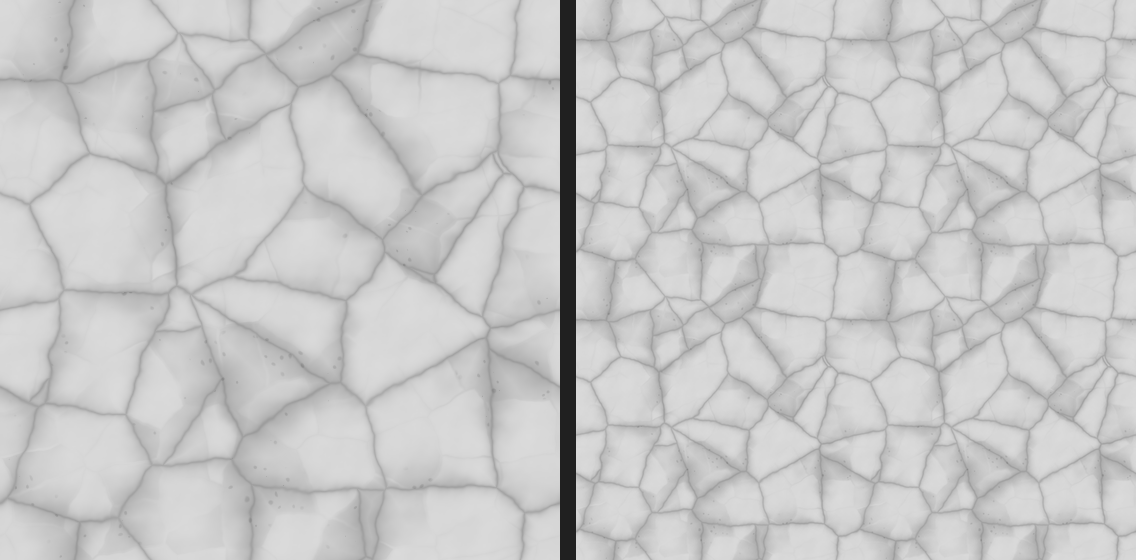
Left: one tile. Right: repeated 2 by 2.
A Shadertoy shader for this texture:

```glsl
// Pale cracked marble: irregular plates with sooty joints, faint veins and specks; tiles.

const vec2 ORIGIN = vec2(0.321, 0.705);  // shifts the layout so joints cross the border squarely
const float PLATES = 5.0;          // plates per side
const float SPLITS = 3.0;          // cells per side that split some plates into slivers
const float SPLIT_FROM = 0.72;     // plates with a higher random value are split
const float FACETS = 10.0;         // faint inner facets per side
const float SPECKS = 56.0;         // speck grid per side
const float STONE = 0.847;         // clean stone brightness
const float SOOT_DEPTH = 0.153;    // darkening at a joint
const float SOOT_NARROW = 0.008;   // reach of the soot in clean areas
const float SOOT_WIDE = 0.045;     // reach of the soot in stained areas
const float CRACK_DEPTH = 0.050;
const float CRACK_WIDTH = 0.0028;
const float VEIN_DEPTH = 0.020;
const float VEIN_WIDTH = 0.0035;
const float SPECK_DEPTH = 0.075;
const float MOTTLE = 0.0035;
const float WOBBLE = 0.0030;       // waviness of the joints
const float TAU = 6.2831853;

// Integer hash: three random values in 0..1
vec3 hash3(vec2 cell, float seed) {
    uvec3 v = uvec3(cell, seed) * 1664525u + 12345u;
    for (int i = 0; i < 2; i++) {
        v.x += v.y * v.z;
        v.y += v.z * v.x;
        v.z += v.x * v.y;
        v ^= v >> 16u;
    }
    return vec3(v & 65535u) / 65535.0;
}

// Cell index wrapped to 0..count-1, safe against rounding
vec2 wrap(vec2 cell, float count) {
    return floor(mod(cell + 0.5, count));
}

// Layered sines with whole wave counts, so the sum wraps
float waves(vec2 p, float frequency, float seed) {
    float sum = 0.0;
    float amplitude = 1.0;
    for (int i = 0; i < 14; i++) {
        vec3 r = hash3(vec2(float(i), 7.0), seed);
        vec2 k = round(frequency * vec2(cos(TAU * r.x), sin(TAU * r.x)));
        sum += amplitude * sin(TAU * fract(dot(k, p) + r.y));
        frequency *= 1.25;
        amplitude *= 0.8;
    }
    return sum;
}

// Wrapping cellular pattern: x = distance to the border, y = random value of the cell
vec2 cells(vec2 p, float count, float seed) {
    vec2 q = p * count;
    vec2 base = floor(q);
    vec2 nearest = vec2(0.0);
    vec2 toNearest = vec2(8.0);
    float id = 0.0;
    for (int y = -1; y <= 1; y++)
    for (int x = -1; x <= 1; x++) {
        vec2 cell = base + vec2(x, y);
        vec3 r = hash3(wrap(cell, count), seed);
        vec2 d = cell + r.xy - q;
        if (dot(d, d) < dot(toNearest, toNearest)) {
            toNearest = d;
            nearest = cell;
            id = r.z;
        }
    }
    float border = 8.0;
    for (int y = -2; y <= 2; y++)
    for (int x = -2; x <= 2; x++) {
        vec2 cell = nearest + vec2(x, y);
        vec2 d = cell + hash3(wrap(cell, count), seed).xy - q;
        vec2 across = d - toNearest;
        if (dot(across, across) > 0.00001)
            border = min(border, dot(0.5 * (d + toNearest), normalize(across)));
    }
    return vec2(max(border, 0.0) / count, id);
}

// Scattered round specks of varied size
float specks(vec2 p) {
    vec2 q = p * SPECKS;
    vec2 base = floor(q);
    float cover = 0.0;
    for (int y = -1; y <= 1; y++)
    for (int x = -1; x <= 1; x++) {
        vec2 cell = base + vec2(x, y);
        vec3 r = hash3(wrap(cell, SPECKS), 41.0);
        float radius = 0.25 * smoothstep(0.72, 1.0, r.z);
        float d = length(cell + r.xy - q);
        cover = max(cover, (1.0 - smoothstep(radius * 0.4, radius + 0.06, d)) * step(0.72, r.z));
    }
    return cover;
}

void mainImage(out vec4 fragColor, in vec2 fragCoord) {
    vec2 p = fract(fragCoord / iResolution.xy + ORIGIN);
    vec2 warped = p + WOBBLE * vec2(waves(p, 5.0, 3.0), waves(p, 5.0, 11.0));
    vec2 plate = cells(warped, PLATES, 23.0);
    vec2 facet = cells(warped, FACETS, 31.0);

    // Some plates break into slivers
    if (plate.y > SPLIT_FROM) {
        vec2 split = cells(warped, SPLITS, 71.0);
        plate = vec2(min(plate.x, split.x), fract(plate.y + split.y));
    }

    // Stains vary by plate, facet and cloud
    float cloud = waves(p, 2.0, 17.0);
    float facetTone = (facet.y - 0.5) * smoothstep(0.0, 0.005, facet.x);
    float stain = smoothstep(-0.9, 1.6, 0.5 * cloud + 1.5 * (plate.y - 0.5) + 1.7 * facetTone);

    // Soot fades away from the joints, with a thin crack in the middle
    float soot = exp(-plate.x / mix(SOOT_NARROW, SOOT_WIDE, stain));
    float crack = exp(-pow(plate.x / CRACK_WIDTH, 2.0));
    float vein = exp(-facet.x / VEIN_WIDTH) * smoothstep(-1.2, 1.2, waves(p, 3.0, 53.0));

    float tone = STONE + MOTTLE * waves(p, 9.0, 61.0);
    tone -= SOOT_DEPTH * (1.0 + 0.1 * clamp(cloud, -2.0, 2.0)) * soot;
    tone -= CRACK_DEPTH * crack + VEIN_DEPTH * vein * (1.0 - soot);
    tone -= SPECK_DEPTH * specks(warped) * smoothstep(0.3, 0.6, stain) * smoothstep(0.2, 0.5, soot);
    fragColor = vec4(vec3(tone), 1.0);
}
```
